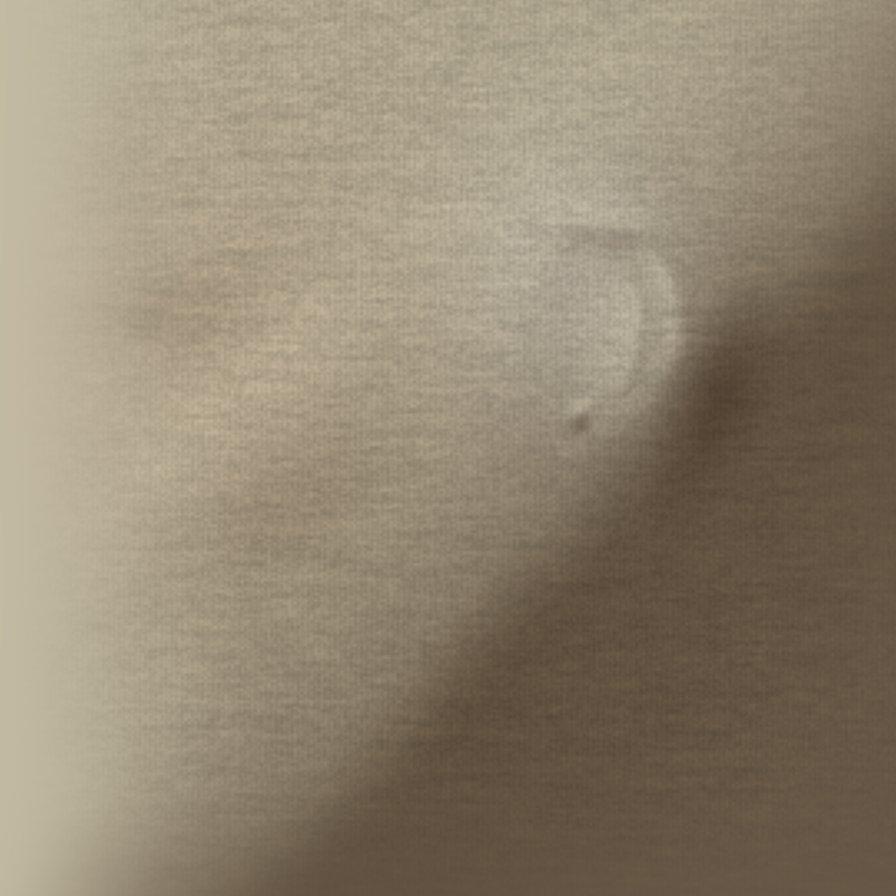
This texture is drawn by a WebGL 1 fragment shader. Its source:

```glsl
precision highp float;
uniform vec2 u_resolution;

const vec3 SHADE_COLOR = vec3(0.370, 0.310, 0.243);
const vec3 LIGHT_COLOR = vec3(0.765, 0.735, 0.640);
const vec3 WARM_TINT = vec3(0.014, -0.003, -0.012);
const vec3 COOL_TINT = vec3(-0.004, -0.002, 0.022);
const vec2 FOLD_POINT = vec2(0.56, 0.297);
const vec2 FOLD_NORMAL = vec2(0.751, -0.661);
const vec2 RIM_CENTER = vec2(0.670, 0.637);
const vec2 RIM_RADIUS = vec2(0.088, 0.112);
const vec2 POCKET_CENTER = vec2(0.651, 0.637);
const vec2 POCKET_RADIUS = vec2(0.062, 0.085);
const float RIB_COUNT = 170.0;
const float RIB_DEPTH = 0.014;
const float STREAK_DEPTH = 0.068;
const float GRAIN_DEPTH = 0.100;

float hash(vec2 p) {
  vec3 q = fract(vec3(p.xyx) * 0.1031);
  q += dot(q, q.yzx + 33.33);
  return fract((q.x + q.y) * q.z);
}

float noise(vec2 p) {
  vec2 i = floor(p), f = fract(p);
  f = f * f * (3.0 - 2.0 * f);
  return mix(mix(hash(i), hash(i + vec2(1.0, 0.0)), f.x),
             mix(hash(i + vec2(0.0, 1.0)), hash(i + 1.0), f.x), f.y);
}

// Soft elliptical spot, turned by an angle
float spot(vec2 p, vec2 center, vec2 size, float angle) {
  float c = cos(angle), s = sin(angle);
  vec2 d = p - center;
  d = vec2(c * d.x + s * d.y, c * d.y - s * d.x) / size;
  return exp(-dot(d, d));
}

float ellipse(vec2 p, vec2 center, vec2 radius) {
  return (length((p - center) / radius) - 1.0) * min(radius.x, radius.y);
}

// Broad light falling across the cloth
float drapeTone(vec2 p) {
  float lit = 0.605 + 0.070 * smoothstep(0.25, 0.95, p.y);
  lit = mix(0.760, lit, smoothstep(-0.02, 0.30, p.x));
  lit -= 0.08 * smoothstep(0.14, -0.03, p.y) * smoothstep(-0.05, 0.25, p.x);
  lit -= 0.050 * spot(p, vec2(0.185, 0.655), vec2(0.080, 0.050), 0.1);
  lit -= 0.020 * spot(p, vec2(0.14, 0.82), vec2(0.06, 0.10), 0.0);
  lit -= 0.040 * spot(p, vec2(0.34, 0.44), vec2(0.12, 0.06), 0.5);
  lit += 0.055 * spot(p, vec2(0.28, 0.57), vec2(0.17, 0.060), 0.75);
  lit += 0.050 * spot(p, vec2(0.60, 0.72), vec2(0.13, 0.13), 0.0);

  // The fold is crisp low down and spreads out toward the top
  float across = dot(p - FOLD_POINT, FOLD_NORMAL);
  float upper = smoothstep(0.55, 1.0, p.y);
  float crisp = smoothstep(-0.075, 0.045, across);
  float wide = smoothstep(-0.25 - 0.10 * upper, 0.08 + 0.13 * upper, across);
  float shade = mix(wide, crisp, 0.40 * (1.0 - upper));
  float dark = 0.380 + 0.020 * smoothstep(0.1, 0.4, across);
  float tone = mix(lit, dark, shade);
  tone -= 0.095 * spot(p, vec2(0.800, 0.585), vec2(0.045, 0.11), -0.35);
  tone -= 0.020 * spot(p, vec2(0.55, 0.27), vec2(0.13, 0.05), 0.85);
  return tone;
}

// Raised rim, lit pocket and small pinch
float bumpTone(vec2 p) {
  float wobble = 0.010 * (noise(p * 26.0) - 0.5);
  float rim = ellipse(p, RIM_CENTER, RIM_RADIUS) + wobble;
  float pocket = ellipse(p, POCKET_CENTER, POCKET_RADIUS) + 1.5 * wobble;
  float right = smoothstep(0.675, 0.735, p.x);
  float insideRim = smoothstep(0.012, -0.010, rim);
  float insidePocket = smoothstep(0.008, -0.007, pocket);
  float lower = smoothstep(0.50, 0.60, p.y);
  float middle = spot(p, vec2(0.75, 0.65), vec2(0.06, 0.06), 0.0);

  float tone = 0.060 * insideRim * right * lower;
  tone += 0.035 * exp(-pow((rim + 0.008) / 0.011, 2.0)) * middle;
  tone -= 0.025 * exp(-pow((pocket - 0.010) / 0.011, 2.0)) * right * insideRim;
  tone += 0.055 * insidePocket * smoothstep(0.60, 0.71, p.x) * smoothstep(0.73, 0.65, p.y);
  tone += 0.040 * spot(p, vec2(0.675, 0.600), vec2(0.050, 0.060), 0.0);

  // Crease beneath the upper rim
  tone += 0.040 * spot(p, vec2(0.660, 0.765), vec2(0.065, 0.020), -0.15);
  tone -= 0.085 * spot(p, vec2(0.687, 0.732), vec2(0.042, 0.015), -0.12);
  tone -= 0.040 * spot(p, vec2(0.637, 0.726), vec2(0.026, 0.013), 0.65);

  // Pinch at the lower left
  tone += 0.090 * spot(p, vec2(0.643, 0.544), vec2(0.016, 0.009), 0.5);
  tone -= 0.110 * spot(p, vec2(0.648, 0.527), vec2(0.014, 0.009), 0.7);
  tone += 0.045 * spot(p, vec2(0.685, 0.537), vec2(0.040, 0.020), 0.4);
  return tone;
}

// Knit ribs, horizontal slubs and fibre grain
float weave(vec2 p) {
  float warp = noise(p * vec2(12.0, 40.0));
  float rib = sin(6.28318 * (p.x * RIB_COUNT + 0.35 * warp));
  float streak = noise(p * vec2(19.0, 170.0)) - 0.5;
  streak += 0.8 * (noise(p * vec2(52.0, 230.0) + 19.0) - 0.5);
  float grain = noise(p * vec2(270.0, 300.0) + 7.0) - 0.5;
  grain += 0.5 * (noise(p * vec2(130.0, 190.0) + 31.0) - 0.5);
  float focus = smoothstep(0.0, 0.28, p.x) * smoothstep(-0.12, 0.22, p.y);
  focus *= 1.0 - 0.35 * smoothstep(0.8, 1.0, p.x);
  return focus * (RIB_DEPTH * rib + STREAK_DEPTH * streak + GRAIN_DEPTH * grain);
}

void main() {
  vec2 p = gl_FragCoord.xy / u_resolution;
  float tone = drapeTone(p) + bumpTone(p);
  float level = (tone - SHADE_COLOR.r) / (LIGHT_COLOR.r - SHADE_COLOR.r);
  vec3 color = mix(SHADE_COLOR, LIGHT_COLOR, level);
  color += WARM_TINT * spot(p, vec2(0.27, 0.60), vec2(0.22, 0.28), 0.0);
  color += COOL_TINT * spot(p, vec2(0.64, 0.68), vec2(0.14, 0.18), 0.0);
  color *= 1.0 + weave(p);
  gl_FragColor = vec4(clamp(color, 0.0, 1.0), 1.0);
}
```
